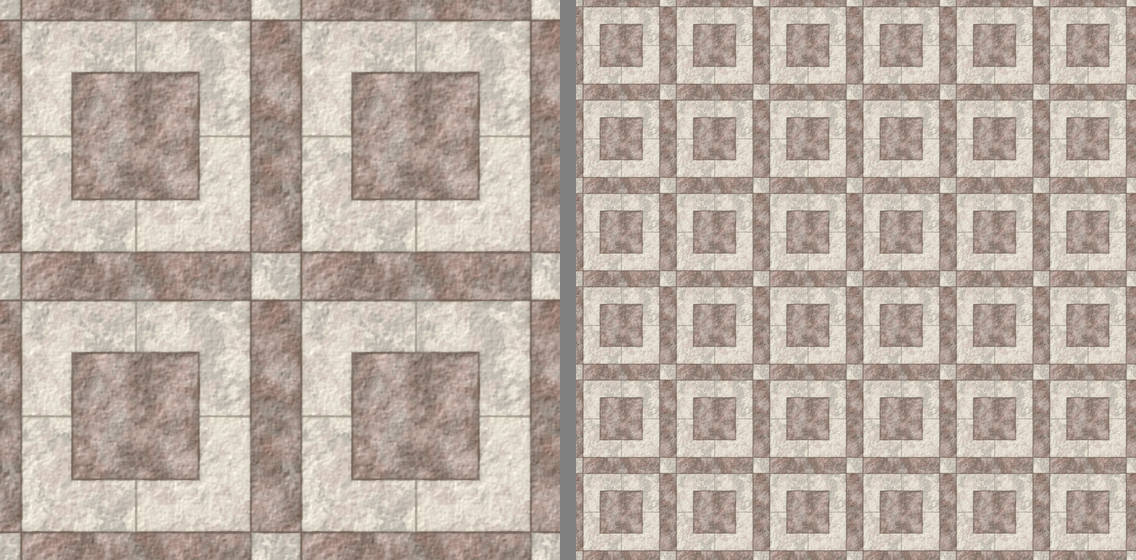
Left, the tile; right, the same tile 3 across and 3 down.
Reproduce this texture procedurally as a Shadertoy shader.

```glsl
const float REPEATS = 2.0;
const float TAU = 6.2831853;

const vec3 CREAM = vec3(0.895, 0.870, 0.815);
const vec3 PINK = vec3(0.835, 0.780, 0.740);
const vec3 GREY = vec3(0.755, 0.735, 0.695);
const vec3 UMBER = vec3(0.550, 0.475, 0.435);
const vec3 MAUVE = vec3(0.765, 0.700, 0.668);
const vec3 DARK_GROUT = vec3(0.455, 0.390, 0.340);
const vec3 PALE_GROUT = vec3(0.610, 0.585, 0.525);

float hash(vec2 cell, float seed) {
    vec3 q = fract(cell.xyx * vec3(0.1031, 0.1030, 0.0973) + seed * 0.137);
    q += dot(q, q.yzx + 33.33);
    return fract((q.x + q.y) * q.z);
}

// Cellular noise with softly blended cells, wrapping after one unit
float softCells(vec2 uv, float period, float seed) {
    vec2 p = uv * period;
    vec2 base = floor(p);
    float total = 0.0, weights = 0.0;
    for (int y = -1; y <= 1; y++) {
        for (int x = -1; x <= 1; x++) {
            vec2 cell = base + vec2(x, y);
            vec2 wrapped = mod(cell, period);
            vec2 site = cell + vec2(hash(wrapped, seed), hash(wrapped, seed + 1.7));
            float weight = exp(-5.0 * dot(p - site, p - site));
            total += weight * hash(wrapped, seed + 3.1);
            weights += weight;
        }
    }
    return total / weights;
}

float layeredCells(vec2 uv, float period, int layers, float gain, float seed) {
    float total = 0.0, weights = 0.0, weight = 1.0;
    for (int i = 0; i < layers; i++) {
        total += weight * softCells(uv, period, seed + float(i));
        weights += weight;
        weight *= gain;
        period *= 2.0;
    }
    return total / weights;
}

// Signed distance to a box, with square corners
float boxDistance(vec2 p, vec2 halfSize) {
    vec2 d = abs(p) - halfSize;
    return max(d.x, d.y);
}

float inside(float d, float blur) {
    return 1.0 - smoothstep(-blur, blur, d);
}

vec3 paleStone(float patches, float tint, float greyBias) {
    vec3 color = mix(CREAM, PINK, 0.9 * smoothstep(0.44, 0.64, tint));
    return mix(color, GREY, 0.85 * smoothstep(0.48, 0.60, patches + greyBias));
}

vec3 darkStone(float patches, float tint) {
    vec3 color = mix(UMBER, MAUVE, smoothstep(0.22, 0.78, patches));
    return color + vec3(0.10, -0.01, -0.02) * (tint - 0.5);
}

void mainImage(out vec4 fragColor, in vec2 fragCoord) {
    vec2 uv = fragCoord / iResolution.xy * REPEATS;
    float blur = REPEATS / min(iResolution.x, iResolution.y);

    // Stone noise, with a gentle periodic warp
    vec2 warped = uv + 0.012 * sin(TAU * (uv.yx * vec2(3.0, 4.0) + uv * 2.0));
    float patches = layeredCells(warped, 9.0, 4, 0.75, 2.0);
    float tint = layeredCells(warped, 14.0, 3, 0.8, 11.0);
    vec2 lightStep = vec2(-0.006, 0.006);
    float height = layeredCells(uv, 28.0, 3, 0.9, 21.0);
    float relief = height - layeredCells(uv + lightStep, 28.0, 3, 0.9, 21.0);

    // Panel, centre square and crossing bands
    vec2 p = fract(uv - vec2(0.486, 0.513) + 0.5) - 0.5;
    vec2 panelHalf = vec2(0.410, 0.414);
    vec2 bandEdge = abs(p) - panelHalf;
    float panel = boxDistance(p, panelHalf);
    float centre = boxDistance(p - vec2(-0.002, 0.001), vec2(0.226));
    float crossing = -min(bandEdge.x, bandEdge.y);
    float paleArea = max(inside(panel, blur) * (1.0 - inside(centre, blur)),
                         inside(crossing, blur));

    // Each quarter of the panel has its own amount of grey
    float right = smoothstep(-blur, blur, p.x);
    float upper = smoothstep(-blur, blur, p.y);
    float greyBias = mix(mix(0.0, -0.075, right), mix(0.015, 0.03, right), upper);
    greyBias = mix(greyBias, 0.02, inside(crossing, blur));

    vec3 color = mix(darkStone(patches, tint), paleStone(patches, tint, greyBias), paleArea);
    color += relief * mix(0.36, 0.30, paleArea);

    // Thin joints between the pale quarters
    float wobble = 0.004 * (height - 0.5);
    float split = min(abs(p.x), abs(p.y)) + wobble;
    float splitArea = inside(panel, blur) * (1.0 - inside(centre, blur));
    color = mix(color, PALE_GROUT, 0.85 * splitArea * inside(split - 0.0038, blur));

    // Worn dark joints with soft shading beside them
    float joint = min(min(abs(bandEdge.x), abs(bandEdge.y)), abs(centre)) + wobble;
    float wear = mix(0.6, 0.95, smoothstep(0.3, 0.6, tint));
    color *= 1.0 - 0.10 * exp(-max(joint, 0.0) / 0.009);
    color = mix(color, DARK_GROUT, wear * inside(joint - 0.0036, blur));

    fragColor = vec4(clamp(color, 0.0, 1.0), 1.0);
}
```
